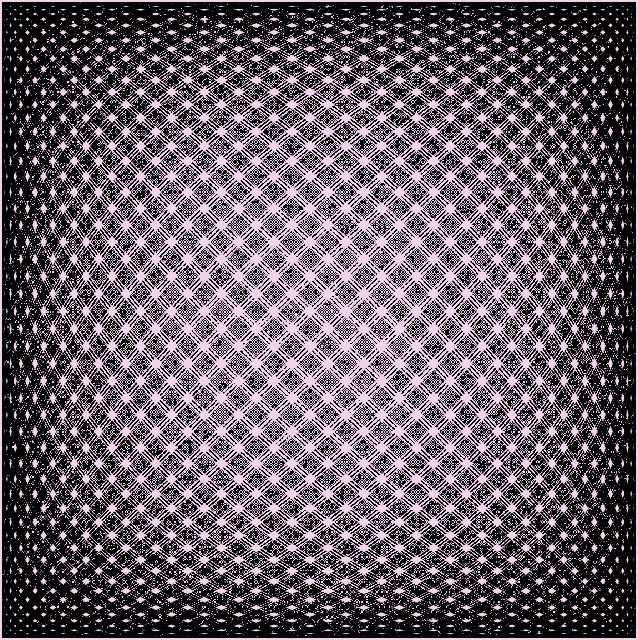
Give the GLSL for this pattern, as a Shadertoy shader.

```glsl
const vec3 INK = vec3(0.01);
const vec3 PAPER = vec3(0.94, 0.83, 0.92);
const vec2 RADIUS = vec2(0.497);        // half extent of the woven area
const vec2 STEP = vec2(0.0569, 0.0551); // angle between columns and rows
const float GRAIN = 512.0;              // speckles across the canvas
const float RAILS = 7.0;                // stripes per lattice period
const float TAU = 6.28318531;

float hash(vec2 p) {
    vec3 q = fract(vec3(p.xyx) * 0.1031);
    q += dot(q, q.yzx + 33.33);
    return fract((q.x + q.y) * q.z);
}

// Single speckles mixed with clumps of two by two
float speckle(vec2 cell) {
    return mix(hash(cell), hash(floor(cell * 0.5) + 307.0), 0.45);
}

// Dark rails running along a band, peaking between its centre and sides
float rails(float across) {
    return 0.5 - 0.5 * cos(TAU * RAILS * across);
}

// Ink where the ordered texture, roughened by noise, exceeds the light level
float dither(float order, float noise, float weight, float light) {
    return smoothstep(light - 0.06, light + 0.06, mix(noise, order, weight));
}

// One inside a strip of the given half width, zero outside
float strip(float d, float halfWidth, float soft) {
    return 1.0 - smoothstep(halfWidth - soft, halfWidth + soft, abs(d));
}

void mainImage(out vec4 fragColor, in vec2 fragCoord) {
    float soft = 0.5 / iResolution.y;
    vec2 uv = fragCoord / iResolution.xy;
    vec2 p = (uv - 0.5) / RADIUS;

    // Sine projection packs the lattice towards the border
    vec2 angle = asin(clamp(p, -1.0, 1.0));
    vec2 fall = max(cos(angle), 0.03);
    vec2 grid = angle / STEP;
    float slope = 0.5 * length(1.0 / (STEP * RADIUS * fall));
    float light = fall.x * fall.y;

    // Diagonal weave coordinates, centred on the nearest knot
    vec2 weave = 0.5 * vec2(grid.x + grid.y, grid.x - grid.y) + vec2(0.0, 0.5);
    vec2 knot = weave - floor(weave + 0.5);

    // Speckled cells, darker towards the border
    vec2 cell = floor(uv * GRAIN);
    float noise = speckle(cell);
    float checker = mod(cell.x + cell.y, 2.0);
    float ink = dither(checker, noise, 0.4, 0.47 * light);

    // Striped bands that join neighbouring knots
    float knotSize = 0.215 - 0.001 * slope;
    float blur = soft * slope;
    float bandSize = 0.85 * knotSize;
    float bandInkX = dither(rails(knot.x), noise, 0.6, 0.68 * light);
    float bandInkY = dither(rails(knot.y), noise, 0.6, 0.68 * light);
    ink = mix(ink, bandInkX, strip(knot.x, bandSize, blur));
    ink = mix(ink, bandInkY, strip(knot.y, bandSize, blur));

    // Open knots
    float open = strip(max(abs(knot.x), abs(knot.y)), knotSize, blur);
    ink *= 1.0 - open;

    // Thin paper margin
    vec2 inset = (1.0 - abs(p)) * RADIUS;
    ink *= smoothstep(-soft, soft, min(inset.x, inset.y));

    fragColor = vec4(mix(PAPER, INK, ink), 1.0);
}
```
